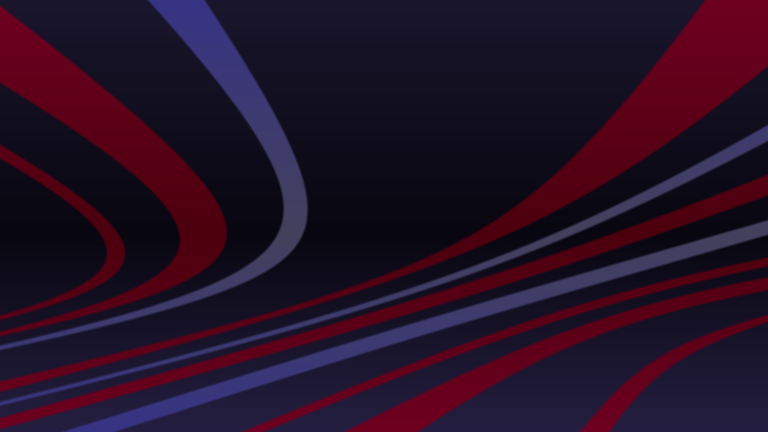
Reproduce this background procedurally as a Shadertoy shader.

```glsl
const float DARK_LINE = 0.46;   // height of the darkest level
const float SOFTNESS = 0.004;   // half width of the blurred edges

const vec3 NIGHT_MID = vec3(0.030, 0.024, 0.060);
const vec3 NIGHT_TOP = vec3(0.100, 0.084, 0.172);
const vec3 NIGHT_LOW = vec3(0.140, 0.120, 0.250);
const vec3 RED_MID = vec3(0.295, 0.000, 0.050);
const vec3 RED_FAR = vec3(0.430, 0.000, 0.125);
const vec3 STEEL_MID = vec3(0.265, 0.252, 0.360);
const vec3 STEEL_FAR = vec3(0.215, 0.200, 0.520);

// Hyperbola branch: two straight arms joined by a rounded corner
struct Edge {
    vec2 corner;  // where the arms would cross
    vec2 slopes;  // slope before and after the corner
    float bend;   // radius-like roundness
};

// Sweeping bands: height as a function of x
const Edge SWEEP_TOP = Edge(vec2(1.262, 0.3595), vec2(0.215, 1.5), 0.338);
const Edge SWEEP_LOW = Edge(vec2(1.389, 0.387), vec2(0.235, 0.95), 0.509);
const Edge WIRE_TOP = Edge(vec2(1.296, 0.340), vec2(0.23, 0.645), 0.602);
const Edge WIRE_LOW = Edge(vec2(1.296, 0.3345), vec2(0.23, 0.595), 0.602);
const Edge LANE_TOP = Edge(vec2(1.296, 0.3727), vec2(0.27, 0.42), 0.579);
const Edge LANE_LOW = Edge(vec2(1.296, 0.3495), vec2(0.27, 0.38), 0.579);
const Edge RAIL_TOP = Edge(vec2(0.972, 0.2616), vec2(0.315, 0.285), 0.347);
const Edge RAIL_LOW = Edge(vec2(0.972, 0.228), vec2(0.32, 0.285), 0.347);
const Edge THREAD_TOP = Edge(vec2(1.389, 0.3965), vec2(0.445, 0.14), 0.579);
const Edge THREAD_LOW = Edge(vec2(1.389, 0.376), vec2(0.445, 0.14), 0.579);
const Edge ARCH_TOP = Edge(vec2(1.366, 0.3546), vec2(0.56, 0.12), 0.463);
const Edge ARCH_LOW = Edge(vec2(1.296, 0.317), vec2(0.78, 0.12), 0.3935);
const Edge CORNER_TOP = Edge(vec2(1.447, 0.235), vec2(1.6, 0.2), 0.1736);
const Edge CORNER_LOW = Edge(vec2(1.470, 0.2083), vec2(2.0, 0.25), 0.1505);

// Hairpin bands: x as a function of height
const Edge STEEL_OUTER = Edge(vec2(0.3356, 1.0185), vec2(5.6, -0.74), 0.1505);
const Edge STEEL_INNER = Edge(vec2(0.3356, 1.1065), vec2(5.8, -1.02), 0.185);
const Edge RED_OUTER = Edge(vec2(0.3356, 0.9815), vec2(6.0, -1.4), 0.1574);
const Edge RED_INNER = Edge(vec2(0.3287, 1.051), vec2(6.2, -1.9), 0.185);
const Edge CORE_OUTER = Edge(vec2(0.331, 0.787), vec2(6.0, -2.0), 0.1435);
const Edge CORE_INNER = Edge(vec2(0.3264, 0.838), vec2(6.4, -2.2), 0.1574);

// Approximate signed distance, positive above the edge
float edgeDistance(vec2 p, Edge e) {
    float u = p.x - e.corner.x;
    float q = sqrt(u * u + e.bend * e.bend);
    float mean = 0.5 * (e.slopes.x + e.slopes.y);
    float turn = 0.5 * (e.slopes.y - e.slopes.x);
    float slope = mean + turn * u / q;
    return (p.y - e.corner.y - mean * u - turn * q) / sqrt(1.0 + slope * slope);
}

// Coverage of the strip below one edge and above another
float band(vec2 p, Edge upper, Edge lower) {
    float below = smoothstep(-SOFTNESS, SOFTNESS, -edgeDistance(p, upper));
    float above = smoothstep(-SOFTNESS, SOFTNESS, edgeDistance(p, lower));
    return below * above;
}

void mainImage(out vec4 fragColor, in vec2 fragCoord) {
    vec2 p = fragCoord / iResolution.y;
    vec2 side = p.yx;

    // Vertical shading, darkest at DARK_LINE
    float rise = p.y - DARK_LINE;
    float away = rise > 0.0 ? rise / (1.0 - DARK_LINE) : -rise / DARK_LINE;
    vec3 color = mix(NIGHT_MID, rise > 0.0 ? NIGHT_TOP : NIGHT_LOW, away);
    vec3 red = mix(RED_MID, RED_FAR, away);
    vec3 steel = mix(STEEL_MID, STEEL_FAR, away);

    // Red bands
    float redMask = band(p, SWEEP_TOP, SWEEP_LOW);
    redMask = max(redMask, band(p, LANE_TOP, LANE_LOW));
    redMask = max(redMask, band(p, THREAD_TOP, THREAD_LOW));
    redMask = max(redMask, band(p, ARCH_TOP, ARCH_LOW));
    redMask = max(redMask, band(p, CORNER_TOP, CORNER_LOW));
    redMask = max(redMask, band(side, RED_OUTER, RED_INNER));
    redMask = max(redMask, band(side, CORE_OUTER, CORE_INNER));

    // Steel blue bands
    float steelMask = band(p, WIRE_TOP, WIRE_LOW);
    steelMask = max(steelMask, band(p, RAIL_TOP, RAIL_LOW));
    steelMask = max(steelMask, band(side, STEEL_OUTER, STEEL_INNER));

    color = mix(color, red, redMask);
    color = mix(color, steel, steelMask);
    fragColor = vec4(color, 1.0);
}
```
